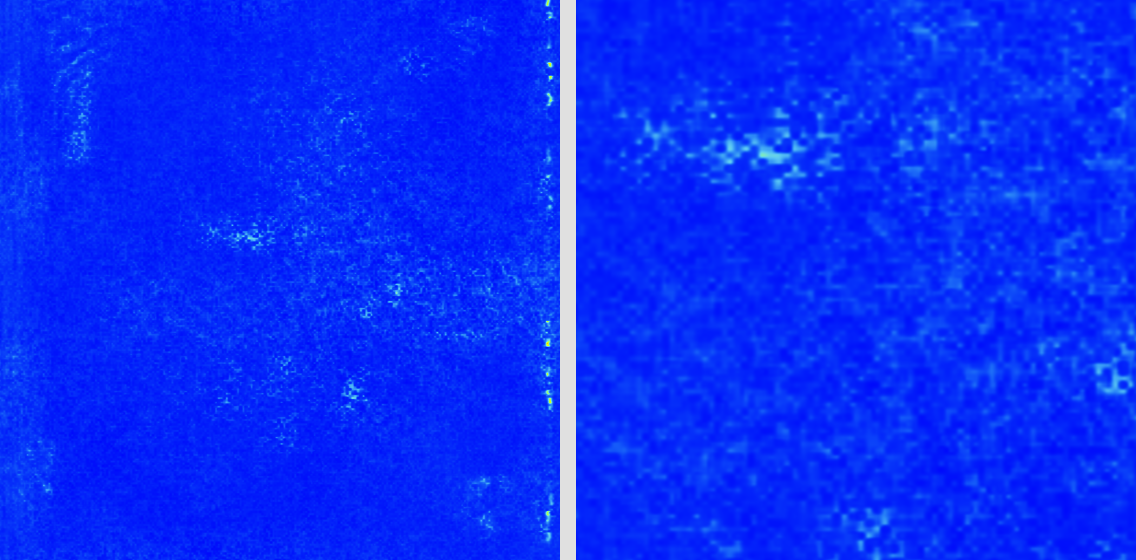
Left: the whole. Right: its middle third, enlarged.
This texture map is drawn by a Shadertoy shader. Its source:

```glsl
// Blue heat map: mottled grain, clustered cyan specks, streaked borders and a broken right seam.

float hash(vec2 p) {
    vec3 q = fract(p.xyx * vec3(0.1031, 0.1030, 0.0973));
    q += dot(q, q.yzx + 33.33);
    return fract((q.x + q.y) * q.z);
}

float noise(vec2 p) {
    vec2 i = floor(p), f = fract(p);
    f = f * f * (3.0 - 2.0 * f);
    vec2 e = vec2(0.0, 1.0);
    return mix(mix(hash(i), hash(i + e.yx), f.x),
               mix(hash(i + e.xy), hash(i + e.yy), f.x), f.y);
}

float fbm(vec2 p) {
    float sum = 0.0, amp = 0.5;
    for (int i = 0; i < 4; i++) {
        sum += amp * noise(p);
        p = p * 2.03 + 17.0;
        amp *= 0.5;
    }
    return sum;
}

float blob(vec2 p, vec2 center, vec2 radius) {
    vec2 d = (p - center) / radius;
    return exp(-dot(d, d));
}

// Heat to colour: blue, azure, cyan, yellow, orange
vec3 heatColor(float h) {
    float red = min(0.58 * pow(h, 1.9), 1.0);
    float green = min(h, 1.0) - 0.5 * smoothstep(1.25, 1.7, h);
    float blue = 0.985 - 0.04 * h - 0.9 * smoothstep(0.75, 1.3, h);
    return clamp(vec3(red, green, blue), 0.0, 1.0);
}

// Where the ground is rough: the middle belt and the outer frame
float roughness(vec2 p) {
    float belt = blob(p, vec2(0.58, 0.50), vec2(0.36, 0.24));
    float right = blob(p, vec2(0.88, 0.50), vec2(0.14, 0.16));
    float frame = smoothstep(0.38, 0.47, max(abs(p.x - 0.5), 0.9 * abs(p.y - 0.5)));
    float patches = smoothstep(0.28, 0.68, fbm(p * 9.0 + 60.0));
    return (0.25 + 0.6 * belt + 0.6 * right + 0.5 * frame) * (0.35 + 0.9 * patches);
}

// Ground: grain, mottling, broad drifts and faint scan lines
float groundHeat(vec2 p, float grainScale) {
    float grain = noise(p * grainScale + 40.0);
    float mottle = noise(p * grainScale * 0.42 + 70.0);
    float drift = fbm(p * 5.0 + 3.0) - 0.47;
    float rows = noise(p * vec2(24.0, grainScale)) - 0.5;
    float columns = noise(p * vec2(grainScale * 0.6, 9.0) + 9.0) - 0.5;
    float leftEdge = 1.0 - smoothstep(0.03, 0.10, p.x);
    float rightEdge = smoothstep(0.92, 0.97, p.x);
    float rough = roughness(p);
    return 0.098 + 0.05 * (grain - 0.5) + 0.035 * (mottle - 0.5) + 0.10 * drift
         + rough * (0.13 * grain * grain + 0.10 * mottle * mottle)
         + 0.02 * rows + columns * (0.02 + 0.05 * leftEdge)
         + 0.05 * leftEdge + 0.02 * rightEdge;
}

// How readily bright specks appear at a place
float speckActivity(vec2 p) {
    float a = 0.04;
    // Wide loose fields
    a += 0.20 * blob(p, vec2(0.58, 0.70), vec2(0.15, 0.18));
    a += 0.16 * blob(p, vec2(0.50, 0.33), vec2(0.22, 0.12));
    a += 0.22 * blob(p, vec2(0.78, 0.49), vec2(0.16, 0.09));
    a += 0.16 * blob(p, vec2(0.25, 0.46), vec2(0.06, 0.06));
    a += 0.20 * blob(p, vec2(0.89, 0.50), vec2(0.04, 0.05));
    // Dense knots
    a += 0.60 * blob(p, vec2(0.44, 0.585), vec2(0.09, 0.024));
    a += 0.50 * blob(p, vec2(0.45, 0.570), vec2(0.024, 0.013));
    a += 1.00 * blob(p, vec2(0.645, 0.445), vec2(0.026, 0.020));
    a += 0.90 * blob(p, vec2(0.705, 0.485), vec2(0.012, 0.030));
    a += 0.65 * blob(p, vec2(0.77, 0.400), vec2(0.09, 0.008));
    a += 0.95 * blob(p, vec2(0.635, 0.295), vec2(0.026, 0.026));
    a += 0.95 * blob(p, vec2(0.508, 0.222), vec2(0.022, 0.018));
    a += 0.85 * blob(p, vec2(0.508, 0.350), vec2(0.013, 0.018));
    a += 0.60 * blob(p, vec2(0.405, 0.285), vec2(0.018, 0.016));
    a += 0.55 * blob(p, vec2(0.615, 0.800), vec2(0.022, 0.026));
    a += 0.50 * blob(p, vec2(0.745, 0.885), vec2(0.026, 0.022));
    return a;
}

// Slim wedge that widens downward, leaning left
float wedge(vec2 p, float top, float bottom) {
    float t = clamp((top - p.y) / (top - bottom), 0.0, 1.0);
    float offset = (p.x - mix(0.160, 0.135, t)) / mix(0.005, 0.026, t);
    float span = smoothstep(bottom - 0.015, bottom + 0.01, p.y)
               * (1.0 - smoothstep(top - 0.02, top, p.y));
    return span * exp(-offset * offset);
}

// Streaks following a rounded square, strongest in the corners
float borderStreaks(vec2 p) {
    vec2 q = p - 0.5;
    vec2 q4 = q * q * q * q;
    float ring = sqrt(sqrt(q4.x + q4.y));
    float streak = noise(vec2(ring * 140.0, atan(q.y, q.x) * 22.0 + 80.0));
    float band = smoothstep(0.39, 0.43, ring) * (1.0 - smoothstep(0.48, 0.54, ring));
    float sides = smoothstep(0.25, 0.38, abs(q.x));
    float corner = smoothstep(0.22, 0.36, min(abs(q.x), abs(q.y)));
    float patches = smoothstep(0.4, 0.75, noise(p * 15.0 + 5.0));
    return band * sides * (0.3 + 0.7 * corner) * patches * streak * streak;
}

// Broken vertical line of small dots, few of them hot
float hotSeam(vec2 p, float seamX, float group) {
    float wobble = 0.008 * (noise(vec2(p.y * 120.0, 2.0)) - 0.5);
    float line = blob(vec2(p.x, 0.0), vec2(seamX + wobble, 0.0), vec2(0.0038, 1.0));
    float dash = smoothstep(0.4, 0.85, noise(vec2(p.y * 130.0, 7.0)));
    float strength = 0.4 + 0.8 * noise(vec2(p.y * 60.0, 19.0));
    return line * dash * strength * (0.2 + 0.75 * group);
}

void mainImage(out vec4 fragColor, in vec2 fragCoord) {
    vec2 p = fragCoord / iResolution.xy;
    float grainScale = 256.0;
    float speck = pow(noise(p * grainScale * vec2(0.8, 1.0) + 11.0), 3.5);
    float clump = smoothstep(0.3, 0.72, noise(p * 70.0 + 21.0));
    float seamGroup = smoothstep(0.4, 0.75, noise(vec2(p.y * 17.0, 31.0)));

    float activity = speckActivity(p);
    activity += 0.40 * seamGroup * blob(vec2(p.x, 0.0), vec2(0.975, 0.0), vec2(0.014, 1.0));
    activity *= 0.3 + 1.0 * clump;
    float wedgeMask = wedge(p, 0.88, 0.71);
    activity += 0.5 * wedgeMask;

    float heat = groundHeat(p, grainScale) + 0.06 * wedgeMask;
    heat += 0.85 * (1.0 - exp(-1.7 * activity * speck));
    heat += 0.04 * min(activity, 1.0) * clump;
    heat += borderStreaks(p) * (0.2 + 0.8 * speck);
    heat += hotSeam(p, 0.981, seamGroup);
    fragColor = vec4(heatColor(max(heat, 0.02)), 1.0);
}
```
